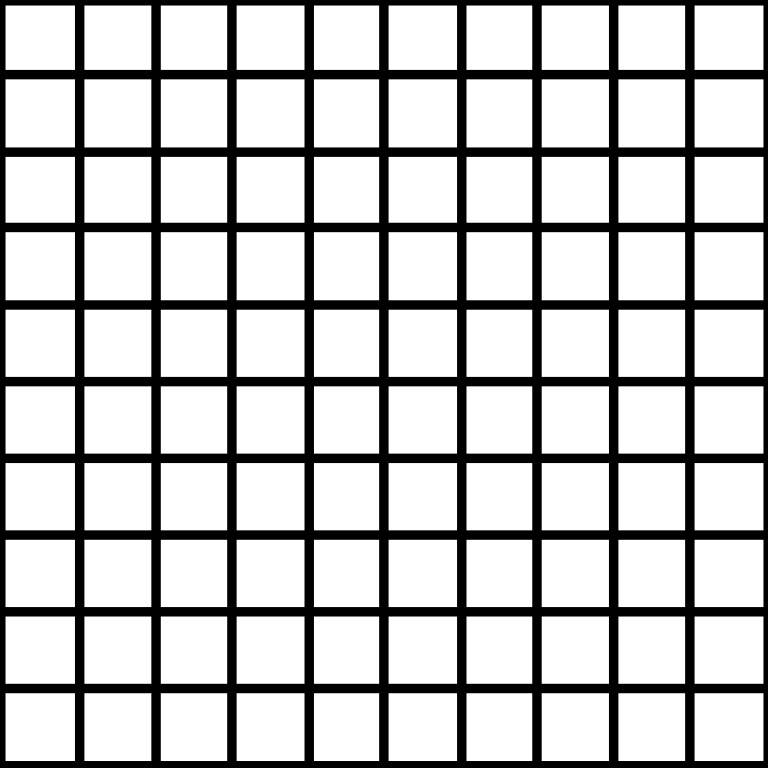
Write a three.js fragment shader that draws this pattern.

```glsl
// Black grid of ten by ten white squares with slightly uneven line spacing
varying vec2 vUv;

#define CELLS 10.0
#define PITCH vec2(0.09931, 0.0999)
#define FIRST_LINE vec2(0.00447, 0.0036)
#define LINE_WIDTH 0.0123
#define MARGIN_LOW vec2(0.0072, 0.0091)
#define MARGIN_HIGH vec2(0.0059, 0.0072)
#define NUDGE vec2(0.0012, -0.0012)
#define NUDGE_CENTRE vec2(5.0, 7.5)
#define NUDGE_FALLOFF vec2(0.25, 1.0)
#define INK vec3(0.0)
#define PAPER vec3(1.0)

// Alternating offset of each line, strongest around one index per axis
vec2 lineNudge(vec2 index) {
  vec2 fromCentre = index - NUDGE_CENTRE;
  vec2 alternate = 1.0 - 2.0 * mod(index, 2.0);
  return NUDGE * alternate * exp(-NUDGE_FALLOFF * fromCentre * fromCentre);
}

// Signed distance per axis to the nearest inner line, negative inside it
vec2 innerLines(vec2 p) {
  vec2 index = floor((p - FIRST_LINE) / PITCH + 0.5);
  index = clamp(index, 1.0, CELLS - 1.0);
  vec2 centre = FIRST_LINE + index * PITCH + lineNudge(index);
  return abs(p - centre) - 0.5 * LINE_WIDTH;
}

// Signed distance per axis to the outer frame, negative inside it
vec2 outerFrame(vec2 p) {
  return min(p - MARGIN_LOW, 1.0 - MARGIN_HIGH - p);
}

void main() {
  vec2 edge = max(fwidth(vUv), vec2(1e-5));
  vec2 dist = min(innerLines(vUv), outerFrame(vUv));

  // Paper shows where neither axis is covered by a line
  vec2 open = clamp(dist / edge + 0.5, 0.0, 1.0);
  gl_FragColor = vec4(mix(INK, PAPER, open.x * open.y), 1.0);
}
```
